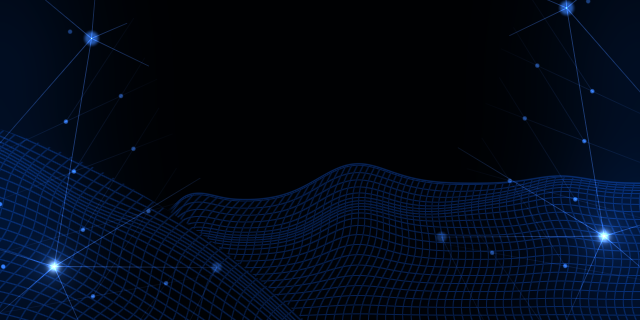
Reproduce this background procedurally as a Shadertoy shader.

```glsl
// Two wireframe hills under a dark sky, flanked by glowing node networks.
// Hills are warped grids below height curves; one network, built from two
// quadratic columns of nodes and a few hubs, is drawn twice by reflection.

const vec3 SKY = vec3(0.0, 0.003, 0.010);
const vec3 SIDE_GLOW = vec3(0.004, 0.072, 0.180);
const vec3 GROUND = vec3(0.0, 0.009, 0.030);
const vec3 MESH = vec3(0.030, 0.150, 0.370);
const vec3 LINK = vec3(0.20, 0.36, 0.68);
const vec3 NODE = vec3(0.20, 0.43, 0.82);
const vec3 FLARE = vec3(0.72, 0.85, 1.0);

const float MESH_WIDTH = 0.0030;
const float LINK_WIDTH = 0.0026;
const float NODE_RADIUS = 0.0068;
const float ROW_GAP = 0.023;
const float COLUMN_GAP = 0.027;

// Network hubs and the far ends of their spokes, in canvas heights
const vec2 HIGH_HUB = vec2(0.286, 0.880);
const vec2 LOW_HUB = vec2(0.169, 0.167);
const vec2 SOFT_HUB = vec2(0.677, 0.164);
const vec2 HIGH_ENDS[5] = vec2[5](vec2(0.464, 0.794), vec2(-0.02, 0.53),
    vec2(0.13, 1.01), vec2(0.297, 1.01), vec2(0.396, 0.927));
const vec2 LOW_ENDS[5] = vec2[5](vec2(-0.02, 0.225), vec2(-0.02, 0.006),
    vec2(0.286, -0.094), vec2(0.677, 0.164), vec2(0.625, 0.443));
const vec2 MIRROR = vec2(2.057, 0.095); // reflected network: x sum, rise

float bell(float x, float centre, float width) {
    float t = (x - centre) / width;
    return exp(-t * t);
}

// Antialiased lines at whole values of a coordinate
float gridLine(float coord) {
    float rate = max(fwidth(coord), 1e-5);
    float pixels = abs(fract(coord - 0.5) - 0.5) / rate;
    float halfWidth = 0.5 * MESH_WIDTH * iResolution.y;
    return clamp(halfWidth + 0.5 - pixels, 0.0, 1.0) * min(1.0, 2.0 * halfWidth);
}

float grid(float row, float column) {
    return max(gridLine(row), 0.85 * gridLine(column));
}

// Segment that dims from a to b by the given amount
float link(vec2 p, vec2 a, vec2 b, float dimming) {
    vec2 ab = b - a;
    float t = clamp(dot(p - a, ab) / dot(ab, ab), 0.0, 1.0);
    float pixels = length(p - a - ab * t) * iResolution.y;
    float halfWidth = 0.5 * LINK_WIDTH * iResolution.y;
    return clamp(halfWidth + 0.5 - pixels, 0.0, 1.0) * (1.0 - dimming * t);
}

float disc(vec2 p, vec2 centre, float radius) {
    return 1.0 - smoothstep(0.55 * radius, 1.35 * radius, length(p - centre));
}

vec2 innerNode(float i) {
    return vec2(0.378, 0.700) + i * vec2(0.035, -0.150) + i * i * vec2(0.004, -0.015);
}

vec2 outerNode(float i) {
    return vec2(0.206, 0.620) + i * vec2(0.0234, -0.143) + i * i * vec2(0.0016, -0.013);
}

vec3 network(vec2 p) {
    float faint = 0.0, bright = 0.0, dots = 0.0;
    // Rungs and diagonals between the two columns
    for (int k = -1; k < 4; k++) {
        float i = float(k);
        vec2 a = innerNode(i), b = outerNode(i), c = outerNode(i + 1.0);
        faint += link(p, c, a + 0.5 * (a - c), 0.7);
        if (k < 0) continue;
        faint += link(p, b, a + 0.65 * (a - b), 0.8);
        faint += link(p, b, b + 1.3 * (b - a), 0.6);
        dots += 0.6 * disc(p, a, NODE_RADIUS) + 0.85 * disc(p, b, NODE_RADIUS);
    }
    faint += link(p, SOFT_HUB, vec2(0.547, -0.094), 0.4);
    // Hub spokes
    for (int k = 0; k < 5; k++) {
        bright += 0.8 * link(p, HIGH_HUB, HIGH_ENDS[k], 0.4);
        bright += link(p, LOW_HUB, LOW_ENDS[k], 0.75);
    }
    bright += 0.75 * link(p, HIGH_HUB, LOW_HUB, 0.0);
    // Loose nodes near the border
    dots += 0.5 * disc(p, vec2(0.219, 0.901), NODE_RADIUS);
    dots += disc(p, vec2(0.0, 0.362), NODE_RADIUS) + disc(p, vec2(0.010, 0.167), NODE_RADIUS);
    // Hubs with halos
    dots += 0.75 * disc(p, HIGH_HUB, 0.022) + 0.38 * disc(p, SOFT_HUB, 0.016);
    float r = length(p - LOW_HUB);
    vec3 flare = FLARE * exp(-r * r / 0.00028) + 0.55 * NODE * exp(-r / 0.035);
    return LINK * (0.20 * faint + 0.75 * bright) + NODE * dots + flare;
}

void mainImage(out vec4 fragColor, in vec2 fragCoord) {
    vec2 p = fragCoord / iResolution.xy * vec2(2.0, 1.0);
    float pixel = 1.0 / iResolution.y;

    // Sky with blue light from both sides
    float side = min(p.x, 2.0 - p.x);
    float light = bell(side, 0.0, 0.29) * (0.45 + 0.55 * bell(p.y, 0.32, 0.28) + 0.2 * bell(p.y, 0.8, 0.2));
    vec3 color = SKY + SIDE_GLOW * light;

    // Far hill: rows follow the ridge and bunch at a fold
    float ridge = 0.375 + 0.052 * smoothstep(0.78, 1.35, p.x) + 0.081 * bell(p.x, 1.10, 0.155)
        + 0.021 * bell(p.x, 0.62, 0.075) + 0.023 * bell(p.x, 1.75, 0.12) - 0.035 * bell(p.x, 0.52, 0.04);
    float depth = 0.4 - p.y + (ridge - 0.4) * smoothstep(-0.05, 0.40, p.y);
    float fold = 0.01 + 0.12 * (1.0 - smoothstep(1.04, 1.87, p.x));
    float farRow = depth / ROW_GAP + 2.2 * tanh((depth - fold) / 0.025);
    float lean = mix(0.65, -0.10, smoothstep(0.65, 1.75, p.x));
    float farColumn = (p.x - lean * p.y + 0.018 * sin(depth * 22.0)) / COLUMN_GAP;
    float farMesh = grid(farRow, farColumn);

    // Near hill: slopes down from the left border
    float crest = 0.596 - 0.31 * p.x - 0.334 * p.x * p.x;
    float drop = crest - p.y + 0.012 * sin(9.0 * p.x + 5.0 * p.y);
    float nearRow = drop / 0.032 + 2.0 * tanh((drop - 0.06 - 0.06 * bell(p.x, 0.25, 0.2)) / 0.035);
    float nearColumn = (p.x - 0.6 * p.y + 0.025 * sin(drop * 14.0)) / 0.043;
    float nearMesh = grid(nearRow, nearColumn);

    // Layer the hills back to front
    float nearMask = smoothstep(-pixel, pixel, crest - p.y);
    float farMask = smoothstep(-pixel, pixel, ridge - p.y) * smoothstep(0.52, 0.55, p.x) * (1.0 - nearMask);
    float crestLine = smoothstep(1.5 * pixel, 0.0, abs(ridge - p.y)) * smoothstep(0.52, 0.56, p.x) * (1.0 - nearMask);
    color += (farMask + nearMask) * GROUND * (0.35 + 0.65 * smoothstep(0.8, 2.0, p.x));
    color += MESH * (0.85 * max(farMesh * farMask, crestLine) + 0.8 * nearMesh * nearMask);

    // Paired networks
    color += network(p) + network(vec2(MIRROR.x - p.x, p.y - MIRROR.y));
    fragColor = vec4(min(color, 1.0), 1.0);
}
```
